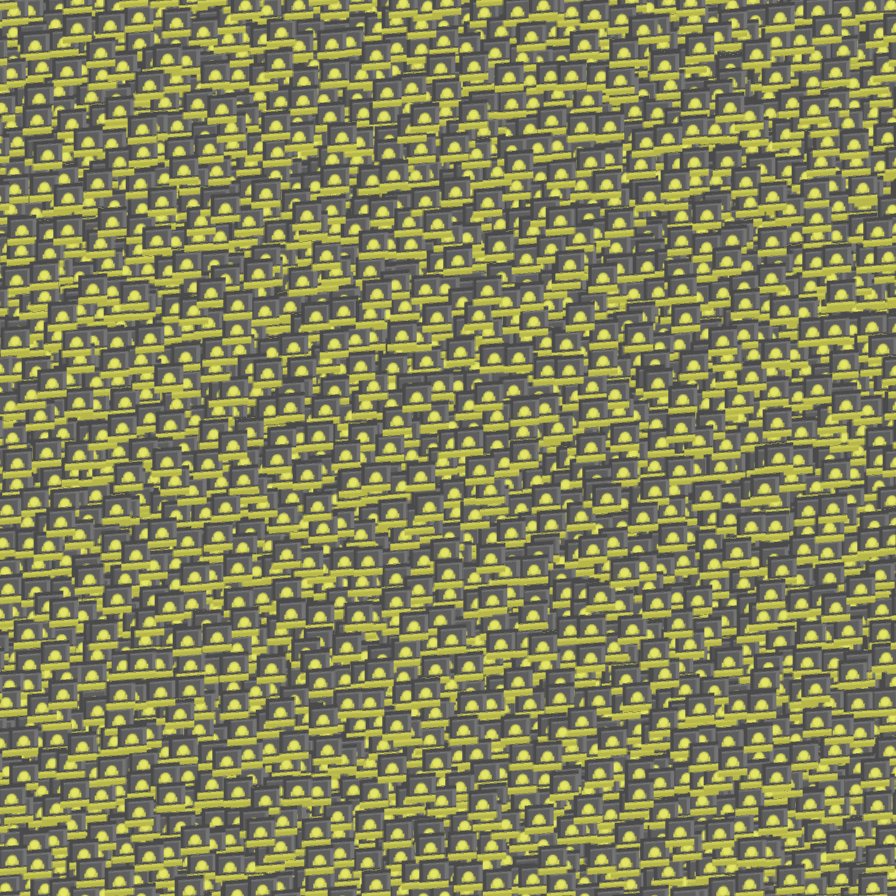
Reproduce this pattern procedurally as a three.js fragment shader.

```glsl
// Crowded field of small grey tiles, each with a yellow dome over a yellow sill.
// Two layers of jittered cells scatter the tiles; a random height per tile
// decides which one lies on top, and a 3x3 average smooths the edges.
varying vec2 vUv;

float hash(vec2 p) {
  return fract(sin(dot(p, vec2(127.1, 311.7))) * 43758.5453);
}

float box(vec2 p, vec2 halfSize) {
  vec2 d = abs(p) - halfSize;
  return max(d.x, d.y);
}

// One tile; q runs from 0 to 17 across and up.
vec3 tileColor(vec2 q) {
  vec3 darkGrey = vec3(0.29);
  vec3 lightGrey = vec3(0.46);
  vec3 yellow = vec3(0.80, 0.80, 0.34);
  vec3 olive = vec3(0.72, 0.72, 0.29);

  // Sill: lit upper edge, shaded lower part
  if (q.y < 4.0) return q.y > 2.3 ? yellow : olive;

  // Dome with wider shoulders and a bright core
  vec2 d = q - vec2(8.5, 8.4);
  float dome = min(length(d) - 3.1, box(d + vec2(0.0, 1.5), vec2(3.9, 1.3)));
  if (length(d) < 2.3) return vec3(0.89, 0.90, 0.40);
  if (dome < 0.0) return yellow;

  // Grey frame: dark top, left and foot, light right side and ledge
  if (q.y > 14.8 || q.x < 2.0 || q.y < 4.8) return darkGrey;
  if (q.x > 14.8 || q.y > 13.8) return lightGrey;
  return vec3(0.37);
}

// Topmost tile at p, measured in cells.
vec3 field(vec2 p) {
  vec3 color = vec3(0.29);
  float top = -1.0;
  for (int layer = 0; layer < 2; layer++) {
    float seed = float(layer) * 57.0;
    vec2 shifted = p + 0.5 * float(layer);
    for (int j = -2; j <= 0; j++) {
      // Each row slides sideways by its own amount
      float row = floor(shifted.y) + float(j);
      float x = shifted.x + hash(vec2(row, seed + 9.0));
      for (int i = -2; i <= 0; i++) {
        vec2 id = vec2(floor(x) + float(i), row);
        vec2 key = id + seed;
        vec2 jitter = 0.78 * vec2(hash(key + 3.3), hash(key + 17.9));
        vec2 q = (vec2(x, shifted.y) - id - jitter) / 1.30;
        float height = hash(key + 41.7) + float(layer);
        bool inside = box(q - 0.5, vec2(0.5)) < 0.0;
        if (inside && height > top) {
          top = height;
          color = tileColor(q * 17.0);
        }
      }
    }
  }
  return color;
}

void main() {
  vec3 sum = vec3(0.0);
  for (int j = -1; j <= 1; j++) {
    for (int i = -1; i <= 1; i++) {
      vec2 uv = vUv + vec2(float(i), float(j)) * 0.0007;
      // Slight slope so the rows climb to the right
      uv.y -= 0.08 * uv.x;
      // Undo the slope inside the tiles by snapping it per column strip
      uv.y += 0.08 * (uv.x - vUv.x);
      sum += field(uv * 40.0);
    }
  }
  gl_FragColor = vec4(sum / 9.0, 1.0);
}
```
